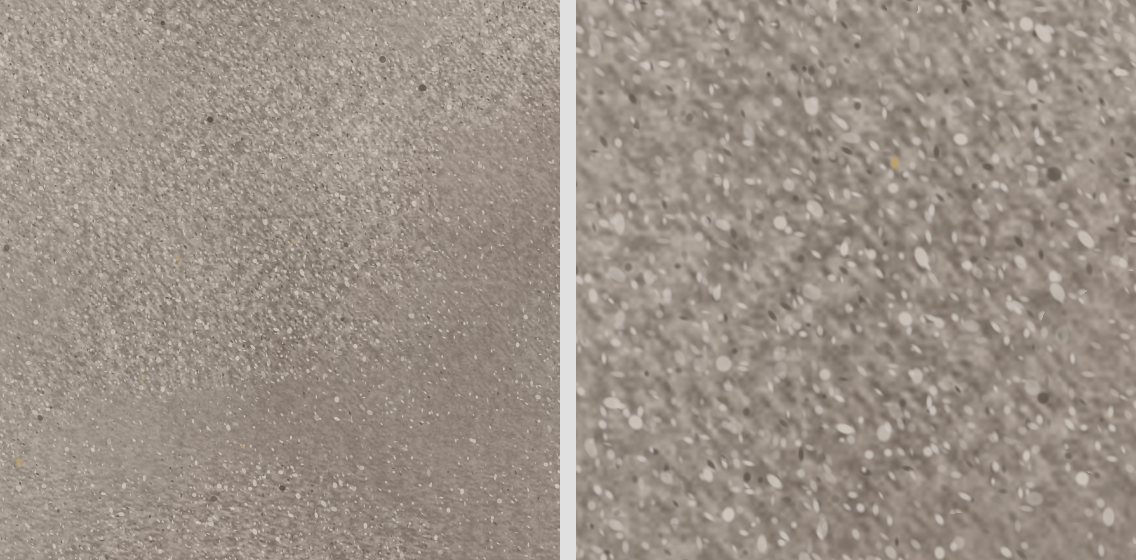
Left: the whole. Right: its middle third, enlarged.
A Shadertoy shader for this texture:

```glsl
// Weathered grey-beige stone: soft cloudy tints under a fine slanted grain,
// scattered with pale chips, dark flecks, a few round pits and ochre grains.
// Noise gives tint and grain; jittered cells hold soft-edged ellipses.

#define STONE vec3(0.620, 0.580, 0.540)
#define ROSE vec3(0.575, 0.520, 0.480)
#define PALE vec3(0.815, 0.790, 0.765)
#define DARK vec3(0.370, 0.335, 0.305)
#define OCHRE vec3(0.760, 0.630, 0.400)
#define GRAIN_FREQ 230.0
#define GRAIN_AMOUNT 0.21
#define CLOUD_AMOUNT 0.13
#define SLANT -0.85
#define EDGE 0.0013

float hash(vec2 p) {
    return fract(sin(dot(p, vec2(127.1, 311.7))) * 43758.5453);
}

float noise(vec2 p) {
    vec2 i = floor(p), f = fract(p);
    f = f * f * (3.0 - 2.0 * f);
    float low = mix(hash(i), hash(i + vec2(1, 0)), f.x);
    float high = mix(hash(i + vec2(0, 1)), hash(i + vec2(1, 1)), f.x);
    return mix(low, high, f.y);
}

float fbm(vec2 p) {
    float sum = 0.0, amp = 0.5;
    for (int i = 0; i < 4; i++) {
        sum += amp * noise(p);
        p = mat2(1.6, 1.2, -1.2, 1.6) * p + 7.3;
        amp *= 0.5;
    }
    return sum / 0.9375;
}

vec2 rotate(vec2 p, float angle) {
    float c = cos(angle), s = sin(angle);
    return vec2(c * p.x + s * p.y, c * p.y - s * p.x);
}

// Short streaks running along the given angle, centred on zero
float grain(vec2 uv, float angle) {
    vec2 p = rotate(uv, angle) * GRAIN_FREQ;
    return noise(p * vec2(0.5, 1.0) + 40.0) - 0.5;
}

// Scattered ellipses: x is coverage, y a random tone of the nearest one
vec2 chips(vec2 uv, float cells, float radius, float stretch, float density, float seed) {
    vec2 p = uv * cells, home = floor(p), result = vec2(0.0);
    for (int y = -1; y <= 1; y++)
    for (int x = -1; x <= 1; x++) {
        vec2 cell = home + vec2(x, y);
        vec2 key = cell + seed;
        if (hash(key) > density) continue;
        vec2 jitter = vec2(hash(key + 17.3), hash(key + 41.9));
        float tone = hash(key + 63.7);
        float angle = SLANT + 1.6 * (hash(key + 88.1) - 0.5);
        vec2 d = rotate((p - cell - jitter) / cells, angle);
        float aspect = mix(1.0, stretch, hash(key + 29.5));
        float size = radius * mix(0.55, 1.25, hash(key + 53.3));
        float dist = length(d * vec2(1.0 / aspect, aspect)) - size;
        float cover = 1.0 - smoothstep(-EDGE, EDGE, dist);
        if (cover > result.x) result = vec2(cover, tone);
    }
    return result;
}

void mainImage(out vec4 fragColor, in vec2 fragCoord) {
    vec2 uv = fragCoord / min(iResolution.x, iResolution.y);

    // Cloudy tint, lighter to the upper left and rosier to the lower right
    float cloud = fbm(uv * 3.2 + 2.7) - 0.5;
    float fall = 0.5 + 0.5 * (uv.x - uv.y);
    float rose = smoothstep(0.35, 1.0, fall + 0.9 * (fbm(uv * 2.6 + 19.0) - 0.5));
    vec3 color = mix(STONE + 0.012, ROSE, rose * 0.65);
    color += CLOUD_AMOUNT * cloud + 0.035 * (0.5 - fall);

    // Coarse patches hold stronger grain and more chips
    float patchy = smoothstep(0.36, 0.66, fbm(uv * 4.5 + 31.0));

    // Grain steepens from the lower edge upward
    float lean = smoothstep(0.05, 0.45, uv.y);
    float streaks = mix(grain(uv, -0.25), grain(uv, SLANT), lean);
    float dust = noise(uv * GRAIN_FREQ * 1.4 + 90.0) - 0.5;
    float contrast = mix(0.7, 1.3, patchy);
    color += GRAIN_AMOUNT * contrast * (0.75 * streaks + 0.4 * dust);

    // Faint and dark flecks
    vec2 smudge = chips(uv, 85.0, 0.0030, 1.4, 0.16, 11.0);
    color = mix(color, DARK + 0.12, smudge.x * smudge.y * 0.6);
    vec2 fleck = chips(uv, 110.0, 0.0020, 1.6, mix(0.04, 0.16, patchy), 137.0);
    color = mix(color, DARK, fleck.x * mix(0.25, 0.9, fleck.y));

    // Pale chips, fine then large
    vec2 fine = chips(uv, 125.0, 0.0021, 1.6, mix(0.15, 0.48, patchy), 263.0);
    color = mix(color, PALE, fine.x * mix(0.25, 0.9, fine.y));
    vec2 large = chips(uv, 58.0, 0.0040, 1.45, mix(0.09, 0.26, patchy), 391.0);
    color = mix(color, PALE - vec3(0.0, 0.01, 0.02) * large.y, large.x * mix(0.3, 0.95, large.y));

    // Rare round pits and ochre grains
    vec2 pit = chips(uv, 11.0, 0.0055, 1.1, 0.09, 523.0);
    color = mix(color, DARK - 0.03, pit.x * mix(0.6, 0.95, pit.y));
    vec2 ochre = chips(uv, 9.0, 0.0045, 1.3, 0.05, 617.0);
    color = mix(color, OCHRE, ochre.x * 0.8);

    fragColor = vec4(clamp(color, 0.0, 1.0), 1.0);
}
```
